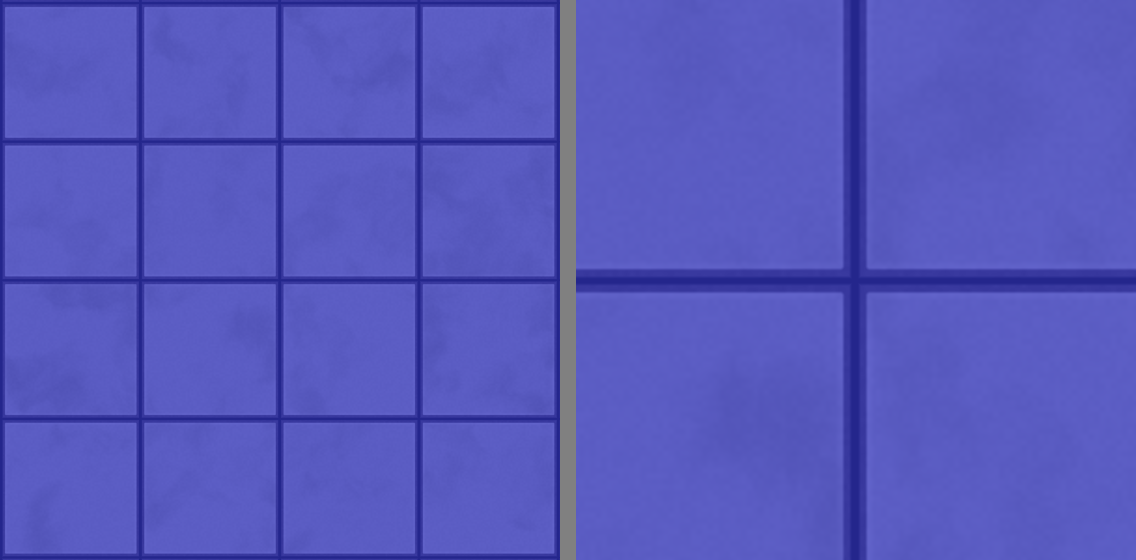
Left: the whole. Right: its middle third, enlarged.
A WebGL 1 fragment shader for this pattern:

```glsl
precision highp float;
// Four by four square blue tiles with soft mottling and two-tone recessed joints.

uniform vec2 u_resolution;

#define PERIOD vec2(0.2487, 0.2475)
#define ORIGIN vec2(0.0020, 0.0045)
#define JOINT_HALF 0.0069
#define CORE_HALF 0.0024
#define CORNER_RADIUS 0.0020
#define TILE_COLOR vec3(0.357, 0.363, 0.766)
#define STAIN_COLOR vec3(0.318, 0.325, 0.715)
#define JOINT_COLOR vec3(0.220, 0.220, 0.620)
#define CORE_COLOR vec3(0.140, 0.150, 0.550)
#define STAIN_AMOUNT 0.75
#define GRAIN_AMOUNT 0.012
#define RIM_LIGHT 0.018

float hash(vec2 p) {
  vec3 q = fract(vec3(p.xyx) * 0.1031);
  q += dot(q, q.yzx + 33.33);
  return fract((q.x + q.y) * q.z);
}

float valueNoise(vec2 p) {
  vec2 cell = floor(p);
  vec2 f = fract(p);
  f = f * f * (3.0 - 2.0 * f);
  float low = mix(hash(cell), hash(cell + vec2(1.0, 0.0)), f.x);
  float high = mix(hash(cell + vec2(0.0, 1.0)), hash(cell + vec2(1.0)), f.x);
  return mix(low, high, f.y);
}

float fbm(vec2 p) {
  float sum = 0.0;
  float weight = 0.5;
  for (int i = 0; i < 5; i++) {
    sum += weight * valueNoise(p);
    p = mat2(1.6, 1.2, -1.2, 1.6) * p + 17.3;
    weight *= 0.5;
  }
  return sum;
}

float roundedBox(vec2 p, vec2 halfSize, float radius) {
  vec2 q = abs(p) - halfSize + radius;
  return length(max(q, 0.0)) + min(max(q.x, q.y), 0.0) - radius;
}

void main() {
  vec2 uv = gl_FragCoord.xy / u_resolution;
  float soft = max(0.0012, 0.8 / min(u_resolution.x, u_resolution.y));

  // Tile index and position relative to its centre
  vec2 grid = (uv - ORIGIN) / PERIOD;
  vec2 tile = floor(grid);
  vec2 local = (fract(grid) - 0.5) * PERIOD;

  // Independent cloudy stains on each tile
  vec2 shift = 40.0 * vec2(hash(tile + 12.0), hash(tile + 57.0)) + 50.0;
  vec2 surface = local * 14.0 + shift;
  float warp = fbm(surface * 0.7 + 9.0);
  float cloud = fbm(surface + 1.4 * warp);
  float stain = smoothstep(0.42, 0.82, cloud) * STAIN_AMOUNT;
  stain *= 0.65 + 0.55 * hash(tile + 83.0);
  vec3 color = mix(TILE_COLOR, STAIN_COLOR, stain);

  // Fine grain and slight tone change between tiles
  float grain = valueNoise(uv * 300.0) - 0.5;
  color += GRAIN_AMOUNT * (grain + 0.5 * (hash(tile + 31.0) - 0.5));

  // Pale worn rim just inside the tile edge
  float edge = roundedBox(local, 0.5 * PERIOD - JOINT_HALF, CORNER_RADIUS);
  color += RIM_LIGHT * smoothstep(-0.0055, -0.0015, edge);

  // Joint shoulders and dark groove
  vec2 toLine = 0.5 * PERIOD - abs(local);
  float groove = min(toLine.x - 0.0003, toLine.y + 0.0002);
  vec3 joint = JOINT_COLOR + 0.015 * grain;
  joint = mix(CORE_COLOR, joint, smoothstep(-soft, soft, groove - CORE_HALF));
  color = mix(color, joint, smoothstep(-soft, soft, edge));

  gl_FragColor = vec4(color, 1.0);
}
```
